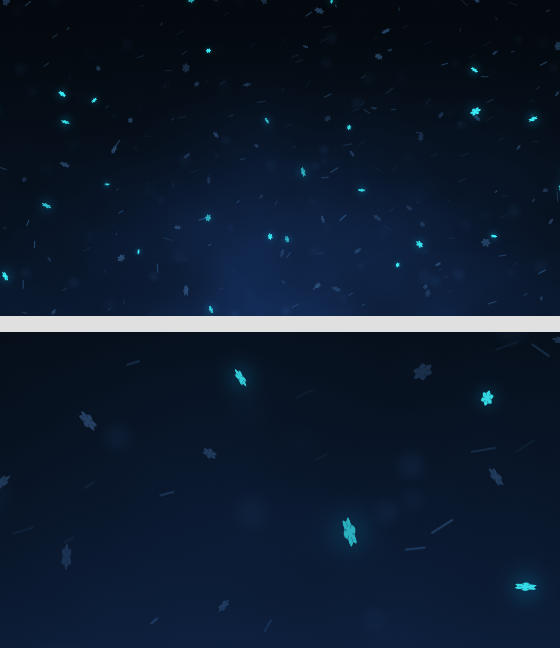
Top, the full canvas; bottom, a detail of the centre.
This background is drawn by a WebGL 2 fragment shader. Its source:

```glsl
#version 300 es
precision highp float;
// Night snowfall: glowing cyan and dim blue snowflakes, fine streaks and soft discs over blue mist.
uniform vec2 u_resolution;
out vec4 fragColor;

vec4 hash4(vec2 p) {
    vec4 h = fract(p.xyxy * vec4(0.1031, 0.1030, 0.0973, 0.1099));
    h += dot(h, h.wzxy + 33.33);
    return fract((h.xxyz + h.yzzw) * h.zywx);
}

float noise(vec2 p) {
    vec2 i = floor(p), f = fract(p);
    f = f * f * (3.0 - 2.0 * f);
    return mix(mix(hash4(i).x, hash4(i + vec2(1, 0)).x, f.x),
               mix(hash4(i + vec2(0, 1)).x, hash4(i + vec2(1, 1)).x, f.x), f.y);
}

float fbm(vec2 p) {
    float sum = 0.0, amp = 0.5;
    for (int i = 0; i < 4; i++) {
        sum += amp * noise(p);
        p = p * 2.03 + 7.1;
        amp *= 0.5;
    }
    return sum;
}

vec2 rotate(vec2 p, float a) {
    return vec2(cos(a) * p.x + sin(a) * p.y, cos(a) * p.y - sin(a) * p.x);
}

// Six-pointed flake, tilted in space so that it appears squashed.
float snowflake(vec2 p, float radius, float squash, float spin, float px) {
    vec2 q = vec2(p.x, p.y / squash) / radius + 1e-4;
    float r = length(q), a = atan(q.y, q.x) + spin;
    float slope = length(vec2(q.x, q.y / squash)) / r;
    float dist = (r - 0.86 - 0.14 * cos(6.0 * a)) * radius / slope;
    float gaps = smoothstep(0.3, 1.0, -cos(6.0 * a)) * (1.0 - smoothstep(0.05, 0.22, abs(r - 0.5)));
    return (1.0 - smoothstep(-px, px, dist)) * (1.0 - 0.35 * gaps);
}

// Scattered flakes: x is the crisp body, y the halo.
vec2 flakes(vec2 p, float cell, float share, vec2 radii, float seed, float px) {
    vec2 sum = vec2(0.0);
    for (int k = 0; k < 9; k++) {
        vec2 id = floor(p / cell) + vec2(k % 3 - 1, k / 3 - 1);
        vec4 place = hash4(id + seed), form = hash4(id + seed + 57.3);
        if (place.z > share) continue;
        vec2 d = p - (id + place.xy) * cell;
        float radius = mix(radii.x, radii.y, form.x);
        float squash = mix(0.36, 0.9, form.y * form.y);
        float body = snowflake(rotate(d, 6.283 * form.z), radius, squash, 6.283 * form.w, px);
        float light = mix(0.5, 1.0, place.w);
        sum += light * vec2(body, exp(-dot(d, d) / (radius * radius * 2.2)));
    }
    return sum;
}

// Thin flakes seen edge-on, mostly rising to the right.
float streaks(vec2 p, float cell, float px) {
    float sum = 0.0;
    for (int k = 0; k < 9; k++) {
        vec2 id = floor(p / cell) + vec2(k % 3 - 1, k / 3 - 1);
        vec4 place = hash4(id + 211.0), form = hash4(id + 263.7);
        if (place.z > 0.7) continue;
        vec2 d = rotate(p - (id + place.xy) * cell, 0.5 + 2.4 * (form.x - 0.5) * abs(form.y * 2.0 - 0.6));
        d.x = max(abs(d.x) - mix(0.002, 0.013, form.z), 0.0);
        sum += mix(0.15, 0.8, place.w * place.w) * (1.0 - smoothstep(0.0, 0.0012 + px, length(d)));
    }
    return sum;
}

// Faint discs far out of focus.
float discs(vec2 p, float cell) {
    float sum = 0.0;
    for (int k = 0; k < 9; k++) {
        vec2 id = floor(p / cell) + vec2(k % 3 - 1, k / 3 - 1);
        vec4 place = hash4(id + 401.0);
        float radius = mix(0.014, 0.028, place.z);
        float d = length(p - (id + place.xy) * cell);
        sum += place.w * place.w * (1.0 - smoothstep(radius * 0.1, radius * 1.2, d));
    }
    return sum;
}

void main() {
    vec2 uv = gl_FragCoord.xy / u_resolution;
    vec2 p = gl_FragCoord.xy / u_resolution.y;
    float px = 0.8 / u_resolution.y;

    // Mist, brightest at the bottom centre
    float side = (uv.x - 0.52) / 0.4;
    float rise = 1.0 - smoothstep(-0.15, 1.0, uv.y);
    float mist = rise * (0.34 + 0.66 * exp(-side * side));
    mist *= 0.5 + 1.0 * fbm(p * vec2(2.4, 3.2) + 3.0);
    vec3 color = mix(vec3(0.013, 0.036, 0.058), vec3(0.07, 0.163, 0.32), mist);

    // Snow, from far to near
    color += vec3(0.018, 0.034, 0.052) * discs(p, 0.125);
    color += vec3(0.13, 0.24, 0.34) * streaks(p, 0.094, px);
    vec2 dim = flakes(p, 0.15, 0.56, vec2(0.008, 0.018), 17.0, px);
    color = mix(color, vec3(0.21, 0.36, 0.54), min(0.72 * dim.x, 1.0));
    vec2 bright = flakes(p, 0.22, 0.76, vec2(0.007, 0.018), 131.0, px);
    color += vec3(0.0, 0.13, 0.16) * bright.y;
    color = mix(color, vec3(0.22, 0.92, 0.96), min(1.35 * bright.x, 1.0));

    // Fine dither against banding
    color += (hash4(gl_FragCoord.xy).x - 0.5) / 255.0;
    fragColor = vec4(color, 1.0);
}
```
